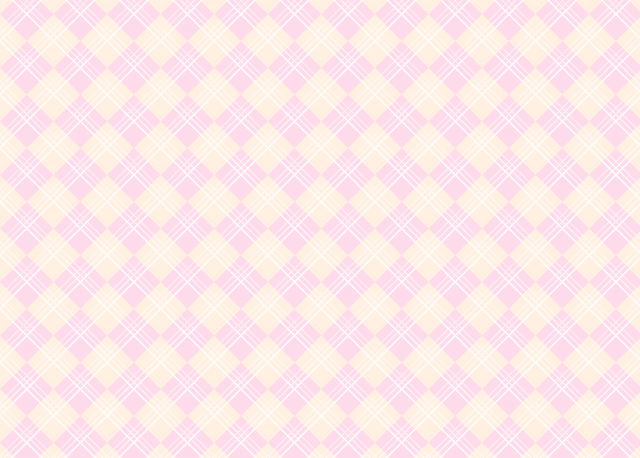
A Shadertoy shader for this pattern:

```glsl
// Pastel diamond checkerboard with fine white plaid lines and faint broken threads.

const float REPEATS_ACROSS = 11.95;
const vec2 DIAMOND_CENTRE = vec2(0.5, 0.765); // from the top left, in repeats

const vec3 CREAM  = vec3(1.00, 0.94, 0.885);
const vec3 PINK   = vec3(0.995, 0.86, 0.92);
const vec3 WHITE  = vec3(1.0, 0.995, 0.99);
const vec3 THREAD = vec3(0.93, 0.89, 0.87);

// Hash without sine, 0 to 1
float hash21(vec2 p) {
    vec3 q = fract(vec3(p.xyx) * 0.1031);
    q += dot(q, q.yzx + 33.33);
    return fract((q.x + q.y) * q.z);
}

// Pixel coverage of a line that repeats once per cell
float lineCoverage(float coord, float offset, float width, float pixel) {
    float dist = abs(fract(coord - offset + 0.5) - 0.5);
    float edge = 0.5 * (width + pixel) - dist;
    return clamp(edge / pixel, 0.0, min(1.0, width / pixel));
}

// Broken thread: short dashes running along the line
float threadCoverage(float across, float along, float offset, float pixel) {
    float dash = 0.5 + 0.5 * cos(6.2831853 * 6.0 * along);
    return lineCoverage(across, offset, 0.018, pixel) * mix(0.35, 1.0, dash);
}

// White lines crossing one axis: a firm one and a finer one
float plaidCoverage(float across, float strength, float pixel) {
    float firm = lineCoverage(across, 0.87, 0.026, pixel);
    float fine = lineCoverage(across, 0.75, 0.019, pixel);
    return max(firm, fine) * strength;
}

// Smooth checkerboard: 1 on pink cells, 0 on cream ones
float pinkMask(vec2 grid, float pixel) {
    vec2 tri = abs(fract(grid * 0.5) - 0.5) * 2.0 - 0.5;
    vec2 side = clamp(tri / pixel, -0.5, 0.5) * 2.0;
    return 0.5 + 0.5 * side.x * side.y;
}

void mainImage(out vec4 fragColor, in vec2 fragCoord) {
    // Turn the grid by 45 degrees; both axes grow downwards
    vec2 fromTop = vec2(fragCoord.x, iResolution.y - fragCoord.y);
    vec2 p = fromTop / iResolution.x * REPEATS_ACROSS - DIAMOND_CENTRE;
    vec2 grid = vec2(p.x + p.y, p.y - p.x) + 0.5;
    float pixel = 1.41421356 * REPEATS_ACROSS / iResolution.x;

    // Diamonds
    float pink = pinkMask(grid, pixel);
    vec3 color = mix(CREAM, PINK, pink);

    // Faint threads, on the cream diamonds only
    float thread = max(threadCoverage(grid.x, grid.y, 0.42, pixel),
                       threadCoverage(grid.y, grid.x, 0.42, pixel));
    color = mix(color, THREAD, 0.45 * thread * (1.0 - pink));

    // Plaid lines, slightly uneven from cell to cell
    float strength = mix(0.72, 1.0, hash21(floor(grid) + 50.0));
    float plaid = max(plaidCoverage(grid.x, strength, pixel),
                      plaidCoverage(grid.y, strength, pixel));
    color = mix(color, WHITE, plaid);

    // Seams between diamonds
    float seam = max(lineCoverage(grid.x, 0.0, 0.038, pixel),
                     lineCoverage(grid.y, 0.0, 0.038, pixel));
    color = mix(color, WHITE, seam);

    fragColor = vec4(color, 1.0);
}
```
